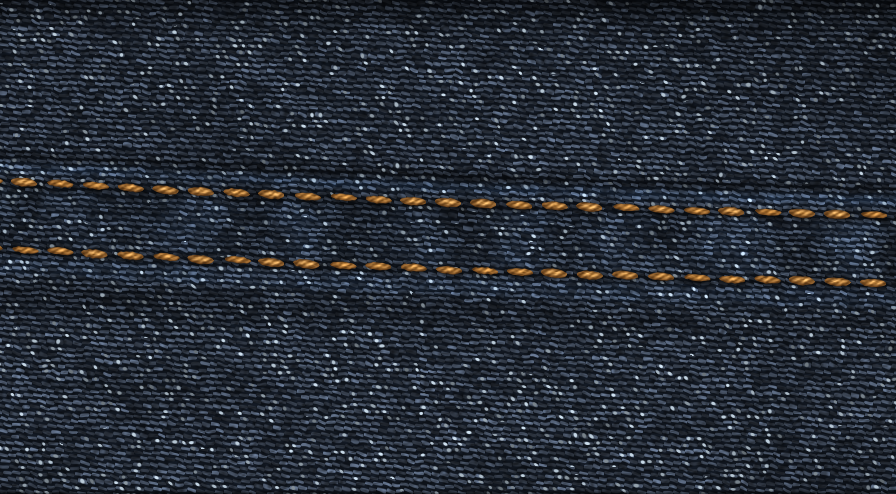
A Shadertoy shader for this texture:

```glsl
// Dark indigo denim crossed by a flat seam with two rows of orange stitching.
// The twill is a staggered grid of tilted dashes with random pale flecks; noise
// shades the cloth, and the seam and stitches follow one shallow curve.
#define ROW_HEIGHT 0.0122
#define DASH_PITCH 0.0178
#define DASH_TILT -0.2
#define ROW_SLOPE 0.03
#define FLECK_SHARE 0.18
#define SEAM_WIDTH 0.137
#define STITCH_PITCH 0.0716
#define STITCH_START 0.0495
#define STITCH_SIZE vec2(0.0265, 0.0082)
#define PATCH_PITCH 0.22

float hash(vec2 p) {
    vec3 q = fract(vec3(p.xyx) * 0.1031);
    q += dot(q, q.yzx + 33.33);
    return fract((q.x + q.y) * q.z);
}

float noise(vec2 p) {
    vec2 i = floor(p), f = fract(p);
    f = f * f * (3.0 - 2.0 * f);
    return mix(mix(hash(i), hash(i + vec2(1, 0)), f.x),
               mix(hash(i + vec2(0, 1)), hash(i + vec2(1, 1)), f.x), f.y);
}

float bell(float x, float width) {
    return exp(-x * x / (width * width));
}

// Height of the upper stitch row.
float seamLine(float x) {
    return 0.635 - 0.058 * x + 0.0105 * x * x;
}

// Twill dashes, pale flecks and fine yarn grain.
vec3 denim(vec2 p, float aa) {
    p.y += ROW_SLOPE * p.x;
    p += 0.006 * (vec2(noise(p * 50.0), noise(p * 50.0 + 71.0)) - 0.5);
    float row = floor(p.y / ROW_HEIGHT);
    float shift = row * 0.5 + 0.45 * hash(vec2(row, 5.0));
    float column = p.x / DASH_PITCH + shift;
    vec2 id = vec2(floor(column), row);
    vec2 q = vec2((fract(column) - 0.5) * DASH_PITCH,
                  (fract(p.y / ROW_HEIGHT) - 0.5) * ROW_HEIGHT);

    vec2 dir = normalize(vec2(1.0, DASH_TILT));
    float along = clamp(dot(q, dir), -0.0062, 0.0062);
    float dash = smoothstep(aa, -aa, length(q - dir * along) - 0.0031);
    float tone = 0.5 + 0.8 * hash(id + 17.0);
    vec3 col = mix(vec3(0.05, 0.068, 0.096), vec3(0.215, 0.25, 0.305) * tone, dash);
    col *= 0.68 + 0.64 * noise(p * vec2(130.0, 260.0));

    float streak = noise(vec2(p.x * 3.0, p.y * 60.0)) - 0.5;
    float present = step(hash(id + 43.0), FLECK_SHARE + 0.22 * streak);
    vec2 center = vec2(hash(id + 61.0) - 0.5, 0.0) * 0.008;
    vec2 d = q - center;
    d.y -= DASH_TILT * d.x;
    float fleck = smoothstep(aa, -aa, length(d * vec2(0.8, 1.0)) - 0.0032);
    vec3 pale = vec3(0.56, 0.61, 0.65) * (0.6 + 0.6 * hash(id + 91.0));
    return mix(col, pale, fleck * present);
}

// Broad light, raised seam edges and worn patches.
vec3 shadeCloth(vec3 col, vec2 p, float v, float aspect) {
    float cloud = noise(p * vec2(3.0, 5.0)) + 0.5 * noise(p * vec2(9.0, 14.0));
    float light = 0.98 + 0.24 * cloud;
    light *= 1.0 - 0.4 * smoothstep(0.93, 1.0, p.y);
    light *= 1.0 - 0.25 * smoothstep(0.6, 1.0, p.x / aspect) * smoothstep(0.6, 0.95, p.y);
    light *= 1.0 - 0.3 * bell(v + 0.225, 0.04) * (1.0 - 0.6 * p.x / aspect);
    light *= 1.0 - 0.35 * bell(v - 0.052, 0.012);
    light *= smoothstep(0.0, 0.01, p.y) * 0.5 + 0.5;

    float inside = smoothstep(-SEAM_WIDTH, 0.02 - SEAM_WIDTH, v) * smoothstep(0.0, -0.02, v);
    float wobble = 3.0 * (noise(p * vec2(7.0, 12.0)) - 0.5);
    float worn = 0.5 - 0.5 * cos(6.2832 * (p.x - 0.955) / PATCH_PITCH + wobble);
    worn = mix(worn, noise(p * vec2(11.0, 9.0) + 7.0), 0.4);
    light *= 1.0 + inside * (0.42 * worn - 0.32);

    float lower = v + SEAM_WIDTH;
    float lip = bell(v - 0.029, 0.012);
    float hem = smoothstep(-0.057, -0.045, lower) * smoothstep(0.0, -0.025, lower);
    float blue = 0.8 * lip + 0.4 * hem + 0.45 * inside * worn;
    blue *= 0.4 + 0.8 * noise(p * vec2(28.0, 45.0));
    return col * light + vec3(0.035, 0.07, 0.115) * blue * (0.6 + 1.5 * col.b);
}

// One row of twisted thread; v is the height above the row.
vec3 stitchRow(vec3 col, float x, float v, float seed, float aa) {
    float s = (x - STITCH_START) / STITCH_PITCH;
    float id = floor(s + 0.5);
    float vary = hash(vec2(id, seed));
    vec2 q = vec2((s - id) * STITCH_PITCH, v);
    q += (vec2(vary, hash(vec2(id, seed + 9.0))) - 0.5) * vec2(0.005, 0.003);
    q.y += 0.05 * q.x + 0.002 * (noise(vec2(x * 160.0, seed)) - 0.5);
    vec2 e = q / STITCH_SIZE;
    float shadow = bell(length((q + vec2(0.0, 0.004)) / (STITCH_SIZE * 1.3)), 1.0);
    col *= 1.0 - 0.7 * shadow;

    float halfHeight = STITCH_SIZE.y * (0.8 + 0.35 * vary) * sqrt(max(1.0 - e.x * e.x, 0.0));
    float mask = smoothstep(aa, -aa, abs(q.y) - halfHeight) * step(abs(e.x), 1.0);
    float strand = 0.5 + 0.5 * sin(q.x * 330.0 - q.y * 520.0 + 6.0 * vary);
    strand = mix(strand, noise(vec2(x * 190.0, v * 400.0 + seed)), 0.4);
    float gloss = bell(e.y - 0.15, 0.7) * bell(e.x - 0.1, 0.8);
    vec3 thread = mix(vec3(0.3, 0.17, 0.07), vec3(0.8, 0.5, 0.17), 0.2 + 0.8 * gloss);
    thread *= 0.65 + 0.45 * strand;
    thread += vec3(0.34, 0.42, 0.42) * gloss * strand * (0.5 + 0.5 * vary);
    return mix(col, thread, mask);
}

void mainImage(out vec4 fragColor, in vec2 fragCoord) {
    vec2 p = fragCoord / iResolution.y;
    float aa = 0.7 / iResolution.y;
    float v = p.y - seamLine(p.x);
    vec3 col = shadeCloth(denim(p, aa), p, v, iResolution.x / iResolution.y);
    col = stitchRow(col, p.x, v, 3.0, aa);
    col = stitchRow(col, p.x, v + SEAM_WIDTH, 27.0, aa);
    fragColor = vec4(clamp(col, 0.0, 1.0), 1.0);
}
```
